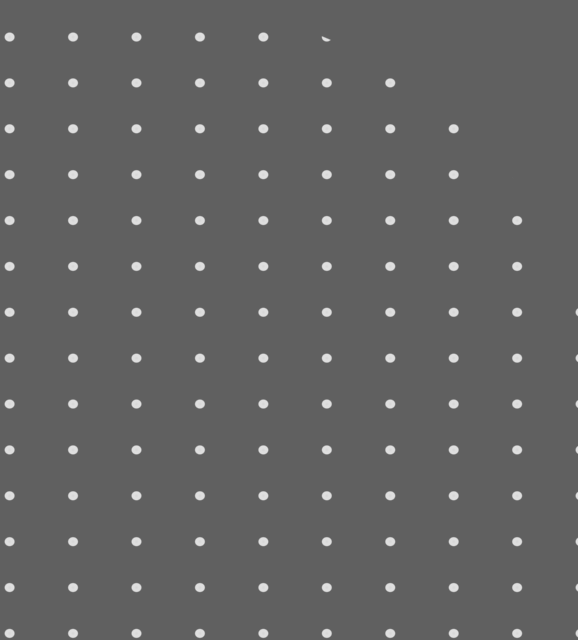
Reproduce this pattern procedurally as a Shadertoy shader.

```glsl
// Pale dots on a regular grid over flat grey, clipped by a large disc.

// Coverage of a shape from its signed distance, softened over about a pixel.
float coverage(float dist, float soft) {
    return 1.0 - smoothstep(-soft, soft, dist);
}

// Approximate signed distance to an ellipse centred at the origin.
float ellipseDistance(vec2 p, vec2 radii) {
    float k = length(p / radii);
    float slope = length(p / (radii * radii));
    return k * (k - 1.0) / max(slope, 1e-4);
}

void mainImage(out vec4 fragColor, in vec2 fragCoord) {
    // Canvas height is one unit
    vec2 p = fragCoord / iResolution.y;
    float soft = 0.9 / iResolution.y;

    // Grid cell centred on the nearest dot
    vec2 pitch = vec2(0.09913, 0.07168);
    vec2 firstDot = vec2(0.0150, 0.0103);
    vec2 cell = (fract((p - firstDot) / pitch + 0.5) - 0.5) * pitch;

    // Slightly wide dots, cut where they cross the disc's rim
    float dot_ = coverage(ellipseDistance(cell, vec2(0.0077, 0.0070)), soft);
    float disc = coverage(length(p - vec2(0.224, 0.258)) - 0.740, soft);

    // Dot cores are a touch darker than their rims
    float core = 1.0 - smoothstep(0.0, 0.004, length(cell));
    vec3 dotColor = vec3(0.875 - 0.03 * core);

    fragColor = vec4(mix(vec3(0.378), dotColor, dot_ * disc), 1.0);
}
```
